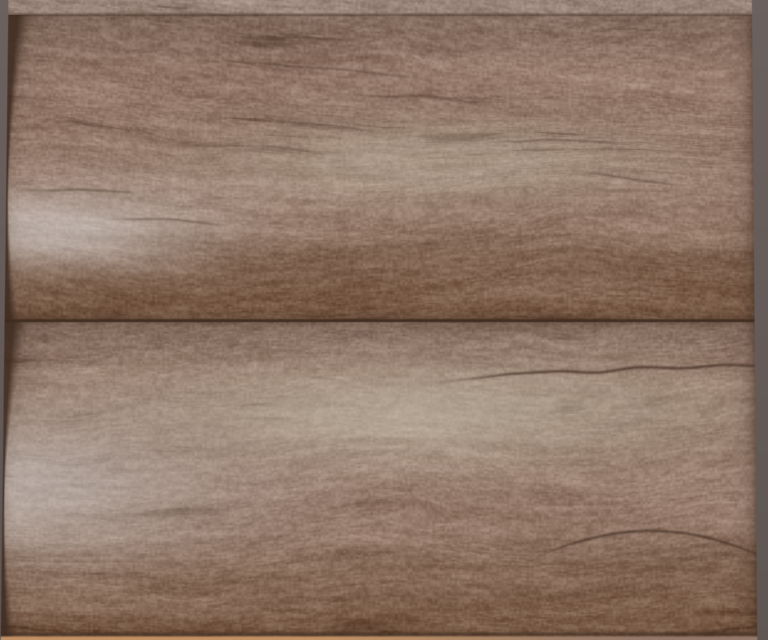
Reproduce this texture procedurally as a WebGL 1 fragment shader.

```glsl
precision highp float;
uniform vec2 u_resolution;

const vec3 WOOD_ROSE = vec3(0.575, 0.470, 0.411);
const vec3 WOOD_BROWN = vec3(0.468, 0.352, 0.272);
const vec3 CRACK_DARK = vec3(0.24, 0.165, 0.12);
const vec3 SHEEN_WARM = vec3(0.700, 0.645, 0.575);
const vec3 SHEEN_COOL = vec3(0.725, 0.675, 0.645);
const vec3 FRAME_GREY = vec3(0.395, 0.360, 0.350);
const vec3 FLOOR_TAN = vec3(0.76, 0.57, 0.39);
const float SEAM_TOP = 0.977;
const float SEAM_MID = 0.499;
const float SEAM_LOW = 0.009;
const float BAND_CONTRAST = 0.10;
const float STREAK_CONTRAST = 0.10;
const float FIBRE_CONTRAST = 0.055;
const float PORE_CONTRAST = 0.07;
const float WEAVE_CONTRAST = 0.065;
const int SMALL_CRACKS = 6;

float hash(vec2 p) {
  vec3 q = fract(p.xyx * vec3(0.1031, 0.1030, 0.0973));
  q += dot(q, q.yzx + 33.33);
  return fract((q.x + q.y) * q.z);
}

float noise(vec2 p) {
  vec2 i = floor(p), f = fract(p);
  f = f * f * (3.0 - 2.0 * f);
  return mix(mix(hash(i), hash(i + vec2(1.0, 0.0)), f.x),
             mix(hash(i + vec2(0.0, 1.0)), hash(i + 1.0), f.x), f.y);
}

float fbm(vec2 p) {
  float sum = 0.0, amp = 0.5;
  for (int i = 0; i < 4; i++) {
    sum += amp * noise(p);
    p = p * 2.03 + 17.3;
    amp *= 0.5;
  }
  return sum / 0.9375;
}

float glow(vec2 p, vec2 centre, vec2 size) {
  vec2 d = (p - centre) / size;
  return exp(-dot(d, d));
}

// Thin bowed line from a to b, fading at both ends
float crack(vec2 p, vec2 a, vec2 b, float bow, float width) {
  float t = (p.x - a.x) / (b.x - a.x);
  float y = mix(a.y, b.y, t) + bow * 4.0 * t * (1.0 - t);
  y += 0.006 * (noise(vec2(p.x * 18.0, a.y * 90.0)) - 0.5);
  float taper = smoothstep(0.0, 0.3, t) * (1.0 - smoothstep(0.75, 1.0, t));
  float d = (p.y - y) / width;
  return taper * exp(-d * d);
}

// Grain lines swirl around a knot; returns the vertical shift
float knotShift(vec2 p, vec2 centre) {
  return (p.y - centre.y) * 0.9 * glow(p, centre, vec2(0.035, 0.025));
}

float seam(float y, float at, float width) {
  float d = (y - at) / width;
  return exp(-d * d);
}

void main() {
  vec2 uv = gl_FragCoord.xy / u_resolution;
  float soft = 1.0 / u_resolution.x;
  float upper = step(SEAM_MID, uv.y);
  float low = mix(SEAM_LOW, SEAM_MID, upper);
  float high = mix(SEAM_MID, SEAM_TOP, upper);
  float t = clamp((uv.y - low) / (high - low), 0.0, 1.0);

  // Wavy grain, falling to the right on the upper part of the upper panel
  vec2 g = vec2(uv.x * 1.2, uv.y);
  g.y += 0.09 * uv.x * upper * smoothstep(0.4, 0.75, t);
  g.y += 0.04 * (noise(uv * vec2(4.0, 5.0) + upper * 9.0) - 0.5);
  g.y += 0.012 * (noise(uv * vec2(12.0, 20.0)) - 0.5);
  g.y -= knotShift(uv, vec2(0.514, 0.667)) + knotShift(uv, vec2(0.67, 0.692));
  g.y -= knotShift(uv, vec2(0.55, 0.195)) + knotShift(uv, vec2(0.163, 0.953));
  g += upper * 5.0;
  float bands = fbm(g * vec2(1.5, 22.0)) - 0.5;
  float streaks = fbm(g * vec2(7.0, 75.0)) - 0.5;
  float fibres = noise(g * vec2(28.0, 160.0)) - 0.5;
  float pores = noise(g * vec2(100.0, 300.0)) - 0.5;
  float weave = noise(uv * vec2(310.0, 210.0)) - 0.5;

  // Base tone: brown at the foot of each panel, rosy above
  float rosy = smoothstep(0.0, 0.46, t + 0.2 * bands);
  vec3 color = mix(WOOD_BROWN, WOOD_ROSE, rosy);
  color *= 1.0 - 0.10 * smoothstep(0.8, 1.0, t);
  color = mix(color, SHEEN_COOL, 0.35 * step(SEAM_TOP, uv.y));

  // Soft reflections broken up by the grain
  vec2 s = uv + vec2(0.0, 0.025 * bands);
  float warm = 0.68 * glow(s, vec2(0.57, 0.748), vec2(0.27, 0.058));
  warm += 0.98 * glow(s, vec2(0.55, 0.357), vec2(0.38, 0.074));
  float cool = 1.0 * glow(s, vec2(0.07, 0.645), vec2(0.19, 0.064));
  cool += 0.95 * glow(s, vec2(0.02, 0.240), vec2(0.26, 0.110));
  color = mix(color, SHEEN_WARM, min(warm, 0.95));
  color = mix(color, SHEEN_COOL, min(cool, 0.95));

  // Grain relief, calmer inside the reflections
  float calm = 1.0 - 0.5 * min(warm + cool, 1.0);
  float relief = BAND_CONTRAST * bands + STREAK_CONTRAST * streaks;
  relief += FIBRE_CONTRAST * fibres + PORE_CONTRAST * pores + WEAVE_CONTRAST * weave;
  color += relief * calm * vec3(1.0, 1.03, 1.04);
  float veins = smoothstep(0.14, 0.32, -streaks) * smoothstep(-0.05, 0.2, -bands);
  color = mix(color, CRACK_DARK, 0.3 * veins * calm);

  // Two long cracks and scattered faint ones
  float cracks = 0.6 * crack(uv, vec2(0.53, 0.400), vec2(1.08, 0.428), 0.008, 0.0028);
  cracks += 0.55 * crack(uv, vec2(0.66, 0.105), vec2(1.04, 0.100), 0.068, 0.0028);
  for (int i = 0; i < SMALL_CRACKS; i++) {
    float k = float(i);
    vec2 a = vec2(fract(0.02 + k * 0.381) * 0.8, 0.64 + 0.32 * fract(0.2 + k * 0.618));
    vec2 b = a + vec2(0.14 + 0.12 * hash(vec2(k, 3.0)), -0.03 * hash(vec2(k, 7.0)));
    cracks += 0.3 * crack(uv, a, b, 0.003, 0.0025);
  }
  color = mix(color, CRACK_DARK, min(cracks, 0.8));

  // Panel joints and scalloped side shadows
  float joints = 0.9 * seam(uv.y, SEAM_MID, 0.0024) + 0.2 * seam(uv.y, SEAM_MID, 0.012);
  joints += 0.45 * seam(uv.y, SEAM_TOP, 0.0025) + 0.6 * seam(uv.y, SEAM_LOW, 0.004);
  color = mix(color, CRACK_DARK, min(joints, 0.9));
  float leftEdge = mix(0.001, 0.011, uv.y);
  float rightEdge = mix(0.986, 0.979, uv.y);
  float bend = (t - 0.42) / 0.58;
  float reach = 0.004 + 0.034 * bend * bend;
  float shade = 0.9 * (1.0 - smoothstep(0.0, reach, uv.x - leftEdge));
  shade += 0.25 * exp(-max(uv.x - leftEdge, 0.0) / (reach * 1.2));
  shade += 0.5 * exp(-max(rightEdge - uv.x, 0.0) / 0.010);
  color = mix(color, CRACK_DARK, min(shade, 0.88) * step(uv.y, SEAM_TOP));

  // Strip below, then the side frames
  vec3 strip = mix(FLOOR_TAN, WOOD_ROSE, smoothstep(0.35, 0.9, uv.x));
  color = mix(strip, color, smoothstep(0.003, 0.008, uv.y));
  float frame = 1.0 - smoothstep(leftEdge - soft, leftEdge + soft, uv.x);
  frame += smoothstep(rightEdge - soft, rightEdge + soft, uv.x);
  vec3 metal = FRAME_GREY * (0.94 + 0.12 * uv.y);
  color = mix(color, metal, min(frame, 1.0));
  gl_FragColor = vec4(clamp(color, 0.0, 1.0), 1.0);
}
```
